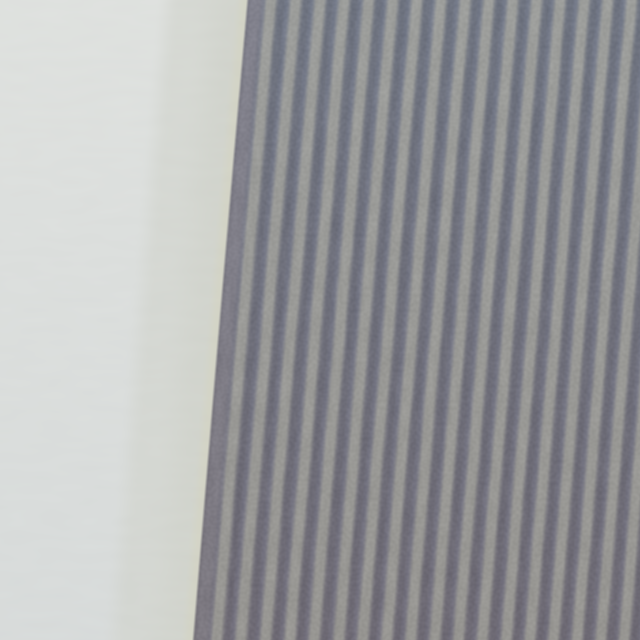
This texture is drawn by a Shadertoy shader. Its source:

```glsl
vec2 gradientAt(vec2 cell) {
    float h = fract(sin(dot(cell, vec2(127.1, 311.7))) * 43758.5);
    return vec2(cos(6.2832 * h), sin(6.2832 * h));
}

float gradientNoise(vec2 p) {
    vec2 i = floor(p), f = fract(p);
    vec2 w = f * f * f * (f * (f * 6.0 - 15.0) + 10.0);
    float a = dot(gradientAt(i), f);
    float b = dot(gradientAt(i + vec2(1, 0)), f - vec2(1, 0));
    float c = dot(gradientAt(i + vec2(0, 1)), f - vec2(0, 1));
    float d = dot(gradientAt(i + vec2(1, 1)), f - vec2(1, 1));
    return mix(mix(a, b, w.x), mix(c, d, w.x), w.y);
}

// Horizontal distance to the slanted border; positive over the ribs
float borderDistance(vec2 uv) {
    float bow = 0.004 * uv.y * (1.0 - uv.y);
    return uv.x - (0.302 + 0.085 * uv.y - bow);
}

// Rib count from the border, slightly denser toward the right
float ribPhase(float dist, float firstRidge, float spacing) {
    float t = (dist - firstRidge) / spacing;
    return t + 0.00136 * t * t;
}

vec3 wallColor(vec2 uv, float dist) {
    vec3 cool = mix(vec3(0.845, 0.858, 0.855), vec3(0.872, 0.882, 0.872), uv.y);
    vec3 warm = vec3(0.822, 0.832, 0.805);
    vec3 color = mix(cool, warm, 0.65 * smoothstep(-0.145, -0.105, dist));
    color = mix(color, warm, smoothstep(-0.09, -0.02, dist));
    color = mix(color, vec3(0.83, 0.83, 0.765), 0.7 * smoothstep(-0.022, -0.004, dist));
    return color + 0.007 * gradientNoise(uv * vec2(18.0, 65.0));
}

vec3 ribColor(vec2 uv, float dist) {
    float phase = ribPhase(dist, 0.0365, 0.0383);
    phase += 0.035 * gradientNoise(vec2(floor(phase + 0.5) * 3.7, uv.y * 5.0));
    float angle = 6.2832 * phase;
    float wave = 0.5 + 0.5 * cos(angle + 0.18 * sin(angle));
    float lit = smoothstep(0.04, 0.86, wave);

    // Grooves are bluer at the top and more violet below
    vec3 groove = mix(vec3(0.425, 0.41, 0.45), vec3(0.43, 0.45, 0.50), uv.y);
    vec3 ridge = mix(vec3(0.595, 0.59, 0.575), vec3(0.615, 0.62, 0.61), uv.y);
    vec3 color = mix(groove, ridge, lit);

    // Cool reflected light on the left flank of each ridge
    float flank = max(-sin(angle), 0.0) * (1.0 - lit);
    color += vec3(0.025, 0.03, 0.045) * flank;

    // Flat violet strip beside the border
    vec3 strip = mix(vec3(0.49, 0.475, 0.505), vec3(0.51, 0.51, 0.555), uv.y);
    strip -= 0.035 * smoothstep(0.008, 0.0, dist);
    color = mix(strip, color, smoothstep(0.017, 0.031, dist));

    // Soft mottling and fine grain
    color += 0.022 * gradientNoise(vec2(dist * 70.0, uv.y * 24.0));
    return color + 0.03 * gradientNoise(uv * 170.0);
}

void mainImage(out vec4 fragColor, in vec2 fragCoord) {
    vec2 uv = fragCoord / iResolution.xy;
    float dist = borderDistance(uv);
    float softness = max(0.003, 1.0 / iResolution.x);
    float ribMask = smoothstep(-softness, softness, dist);
    vec3 color = mix(wallColor(uv, dist), ribColor(uv, dist), ribMask);
    fragColor = vec4(clamp(color, 0.0, 1.0), 1.0);
}
```
